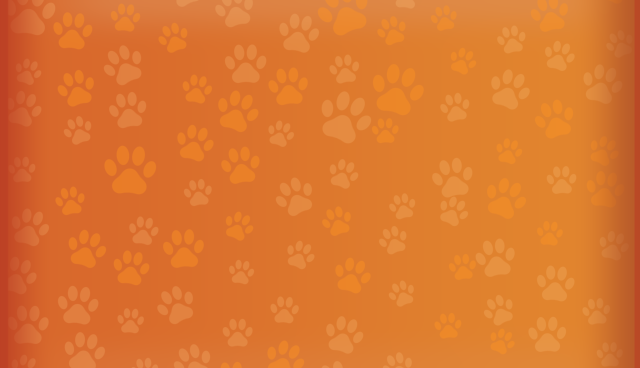
Give the GLSL for this pattern, as a Shadertoy shader.

```glsl
// Pale paw prints scattered over a warm orange gradient with shaded edges.
// Each cell of a staggered grid holds one print with hashed size, tilt, offset
// and tint; a print is a distance field of four oval toes and a rounded pad.

#define CELL 0.144          // grid spacing, in canvas heights
#define EXTRA_JITTER 0.006  // drift allowed past the cell border
#define TILT 0.45           // largest rotation, in radians
#define PEACH_SHARE 0.58    // part of the prints that are peach
#define PEACH_ALPHA 0.22
#define AMBER_ALPHA 0.42
#define EDGE_WIDTH 0.095    // side shading, in canvas widths
#define STRIP_LEFT 0.0125   // unprinted margins, in canvas widths
#define STRIP_RIGHT 0.0085

const vec3 ORANGE_LEFT  = vec3(0.848, 0.408, 0.172);
const vec3 ORANGE_RIGHT = vec3(0.882, 0.518, 0.182);
const vec3 EDGE_RED     = vec3(0.730, 0.240, 0.140);
const vec3 EDGE_BROWN   = vec3(0.670, 0.300, 0.155);
const vec3 GLOW         = vec3(0.870, 0.570, 0.360);
const vec3 PEACH        = vec3(1.000, 0.790, 0.520);
const vec3 AMBER        = vec3(1.000, 0.580, 0.130);

vec3 hash3(vec2 p) {
    vec3 q = fract(vec3(p.xyx) * vec3(0.1031, 0.1030, 0.0973));
    q += dot(q, q.yxz + 33.33);
    return fract((q.xxy + q.yzz) * q.zyx);
}

mat2 rotation(float a) {
    float c = cos(a), s = sin(a);
    return mat2(c, s, -s, c);
}

float smoothUnion(float a, float b, float k) {
    float h = max(k - abs(a - b), 0.0) / k;
    return min(a, b) - h * h * k * 0.25;
}

float ellipse(vec2 p, vec2 radii) {
    float k0 = length(p / radii);
    float k1 = length(p / (radii * radii));
    return k0 * (k0 - 1.0) / max(k1, 0.001);
}

// Paw print of half-width one, toes upward, mirrored about x = 0.
float paw(vec2 p) {
    p.x = abs(p.x);
    float inner = ellipse(rotation(0.12) * (p - vec2(0.30, 0.62)), vec2(0.24, 0.37));
    float outer = ellipse(rotation(0.38) * (p - vec2(0.75, 0.13)), vec2(0.22, 0.33));
    float pad = smoothUnion(length(p - vec2(0.0, -0.20)) - 0.33,
                            length(p - vec2(0.37, -0.55)) - 0.29, 0.32);
    pad = smoothUnion(pad, length(p - vec2(0.0, -0.50)) - 0.28, 0.2);
    return min(pad, min(inner, outer));
}

// Mostly small and medium prints, with a few large ones.
float pawRadius(float h) {
    if (h > 0.94) return 0.071;
    return h < 0.55 ? mix(0.034, 0.042, h / 0.55) : mix(0.049, 0.057, (h - 0.55) / 0.39);
}

// Coverage of the peach (x) and amber (y) prints at p.
vec2 pawPrints(vec2 p, float pixel) {
    vec2 cover = vec2(0.0);
    float column = floor(p.x / CELL);
    for (int i = -1; i <= 1; i++) {
        float cx = column + float(i);
        float shift = 0.5 * mod(cx, 2.0) + 0.2;
        float row = floor(p.y / CELL - shift);
        for (int j = -1; j <= 1; j++) {
            vec2 id = vec2(cx, row + float(j));
            vec3 place = hash3(id + 17.0);
            vec3 look = hash3(id + 71.0);
            float r = pawRadius(place.z);
            float drift = max(0.5 * CELL - r, 0.0) + EXTRA_JITTER;
            vec2 centre = (id + vec2(0.5, 0.5 + shift)) * CELL + (place.xy * 2.0 - 1.0) * drift;
            vec2 q = rotation((look.x * 2.0 - 1.0) * TILT) * (p - centre) / r;
            float c = 1.0 - smoothstep(-0.75 * pixel, 0.75 * pixel, paw(q) * r);
            cover = max(cover, look.y < PEACH_SHARE ? vec2(c, 0.0) : vec2(0.0, c));
        }
    }
    return cover;
}

void mainImage(out vec4 fragColor, in vec2 fragCoord) {
    vec2 uv = fragCoord / iResolution.xy;
    vec2 p = fragCoord / iResolution.y;
    float pixel = 1.0 / iResolution.y;
    float pixelX = 1.0 / iResolution.x;

    // Base gradient, with a soft pale glow along the top and bottom
    vec3 color = mix(ORANGE_LEFT, ORANGE_RIGHT, smoothstep(0.02, 0.92, uv.x));
    float glow = 0.50 * pow(smoothstep(0.84, 1.0, uv.y), 1.6)
               + 0.18 * pow(smoothstep(0.14, 0.0, uv.y), 1.6);
    color = mix(color, GLOW, glow * smoothstep(0.0, 0.2, uv.x) * smoothstep(1.0, 0.85, uv.x));

    // Prints, kept clear of the side strips
    float inside = smoothstep(-pixelX, pixelX, uv.x - STRIP_LEFT)
                 * smoothstep(-pixelX, pixelX, 1.0 - STRIP_RIGHT - uv.x);
    vec2 prints = pawPrints(p, pixel) * inside;
    color = mix(color, AMBER, prints.y * AMBER_ALPHA);
    color = mix(color, PEACH, prints.x * PEACH_ALPHA);

    // Side shading: red on the left, brown on the right, red outer strips
    float left = pow(1.0 - smoothstep(0.0, EDGE_WIDTH, uv.x), 1.4);
    float right = pow(smoothstep(1.0 - 1.2 * EDGE_WIDTH, 1.0, uv.x), 1.4);
    color = mix(color, EDGE_RED, 0.75 * left);
    color = mix(color, EDGE_BROWN, 0.75 * right);
    color = mix(color, EDGE_RED, (1.0 - inside) * 0.6);

    fragColor = vec4(color, 1.0);
}
```
